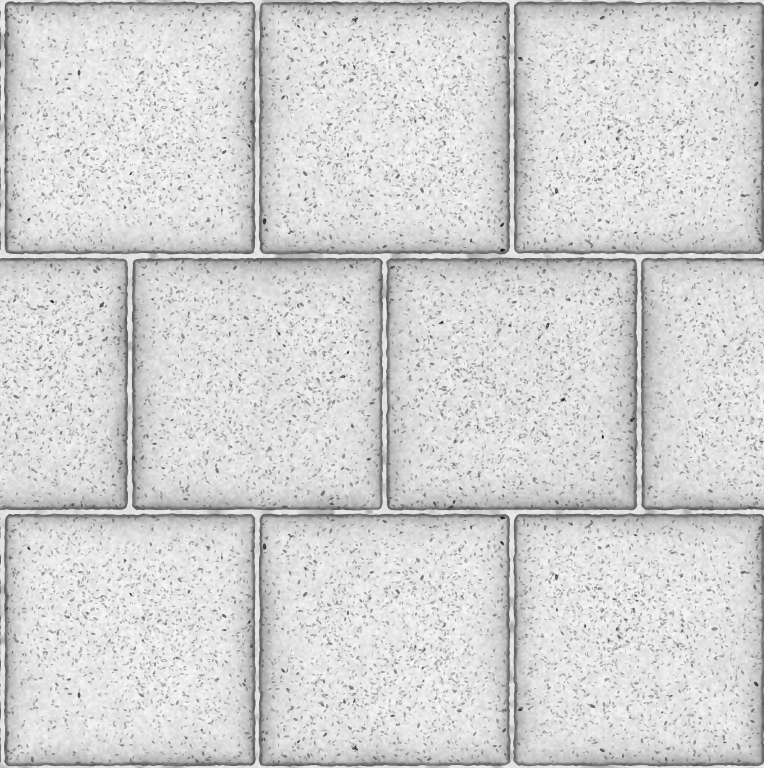
Write a Shadertoy shader that draws this texture.

```glsl
// Pale square stone pavers in three running-bond rows, with light joints and sooty rims.
// A rounded-box distance shapes each paver; value noise gives grain and tone,
// and scattered cellular specks, denser away from the rims, give the pitted wear.

#define TILES 3.0          // pavers across and down
#define BOND_SHIFT 0.01    // sideways offset of the bond, in pavers
#define JOINT_HALF 0.0085  // half the joint width, in pavers
#define CORNER 0.022       // corner radius, in pavers
#define RIM_WIDTH 0.010    // dark outline width, in pavers
#define SHADE_WIDTH 0.034  // falloff of the rim shading, in pavers
#define STONE 0.912        // clean stone grey
#define JOINT 0.92         // joint grey
#define GRAIN 0.13         // strength of the fine grain

float hash(vec2 p) {
    vec3 q = fract(vec3(p.xyx) * 0.1031);
    q += dot(q, q.yzx + 33.33);
    return fract((q.x + q.y) * q.z);
}

float valueNoise(vec2 p) {
    vec2 cell = floor(p), f = fract(p);
    f = f * f * (3.0 - 2.0 * f);
    return mix(mix(hash(cell), hash(cell + vec2(1, 0)), f.x),
               mix(hash(cell + vec2(0, 1)), hash(cell + vec2(1, 1)), f.x), f.y);
}

// Darkness of scattered oval specks: one candidate per cell, kept with chance "amount".
float specks(vec2 uv, float freq, float amount, float radius) {
    vec2 p = uv * freq, home = floor(p);
    float soft = 0.6 * freq / iResolution.y, dark = 0.0;
    for (int y = -1; y <= 1; y++)
    for (int x = -1; x <= 1; x++) {
        vec2 cell = home + vec2(x, y);
        vec2 seed = cell + freq * 1.7;
        if (hash(seed) > amount) continue;
        vec2 d = p - cell - vec2(hash(seed + 17.3), hash(seed + 41.9));
        float angle = 6.2832 * hash(seed + 73.1);
        vec2 axis = vec2(cos(angle), sin(angle));
        d = vec2(dot(d, axis) * 0.65, dot(d, vec2(-axis.y, axis.x)) * 1.25);
        float size = radius * mix(0.6, 1.3, hash(seed + 97.7));
        float cover = 1.0 - smoothstep(size - soft, size + soft, length(d));
        dark = max(dark, cover * mix(0.45, 1.0, hash(seed + 131.3)));
    }
    return dark;
}

// Distance into the paver: positive on stone, negative in the joint.
float paverDepth(vec2 local) {
    vec2 q = abs(local - 0.5) - (0.5 - JOINT_HALF - CORNER);
    return CORNER - length(max(q, 0.0)) - min(max(q.x, q.y), 0.0);
}

void mainImage(out vec4 fragColor, in vec2 fragCoord) {
    vec2 uv = fragCoord / iResolution.xy;
    float pixel = TILES / iResolution.y;

    // Running bond: the odd row slides by half a paver.
    vec2 p = uv * TILES;
    float row = floor(p.y), odd = mod(row, 2.0);
    p.x -= 0.5 * odd + BOND_SHIFT;
    vec2 local = fract(p);

    // The bottom row repeats the top row's wear upside down.
    vec2 wearUv = row < 0.5 ? vec2(uv.x, 1.0 - uv.y) : uv;
    vec2 tileId = vec2(mod(floor(p.x), TILES), odd);

    // Slightly ragged outline.
    float ragged = (valueNoise(uv * 85.0) - 0.5) * 0.005
                 + (valueNoise(uv * 240.0) - 0.5) * 0.004;
    float depth = paverDepth(local) + ragged;
    float inside = max(depth, 0.0);

    // Stone tone: per-paver shift, soft clouds and fine grain.
    float cloud = valueNoise(wearUv * 9.0 + 5.0) * 0.6 + valueNoise(wearUv * 24.0) * 0.4;
    float grain = valueNoise(wearUv * 310.0) * 0.6 + valueNoise(wearUv * 170.0 + 9.0) * 0.4;
    float tone = STONE - 0.018 * odd + (hash(tileId + 3.7) - 0.5) * 0.02;
    tone += (cloud - 0.5) * 0.04 + (grain - 0.5) * GRAIN;

    // Specks from dust to rare deep pits.
    float density = mix(0.45, 1.0, smoothstep(0.02, 0.35, inside)) * mix(0.5, 1.4, cloud);
    tone -= 0.27 * specks(wearUv, 215.0, 0.42 * density, 0.30);
    tone -= 0.36 * specks(wearUv, 110.0, 0.24 * density, 0.19);
    tone -= 0.58 * specks(wearUv, 36.0, 0.13, 0.075);

    // Soft shading toward the rim, then the dark outline itself.
    float soot = mix(0.7, 1.25, valueNoise(uv * 14.0 + 31.0));
    tone -= soot * (0.27 * exp(-inside / SHADE_WIDTH) + 0.05 * exp(-inside / 0.10));
    float rim = 1.0 - smoothstep(RIM_WIDTH * 0.4, RIM_WIDTH * 1.7, inside);
    tone = mix(tone, 0.30 + 0.16 * valueNoise(uv * 130.0), rim * 0.85);

    // Light joint with a little dirt.
    float dirt = smoothstep(0.6, 1.0, valueNoise(uv * 60.0 + 12.0));
    float joint = JOINT - 0.2 * dirt - 0.06 * valueNoise(uv * 200.0);
    float stone = smoothstep(-0.6 * pixel, 0.6 * pixel, depth);
    fragColor = vec4(vec3(clamp(mix(joint, tone, stone), 0.0, 1.0)), 1.0);
}
```
